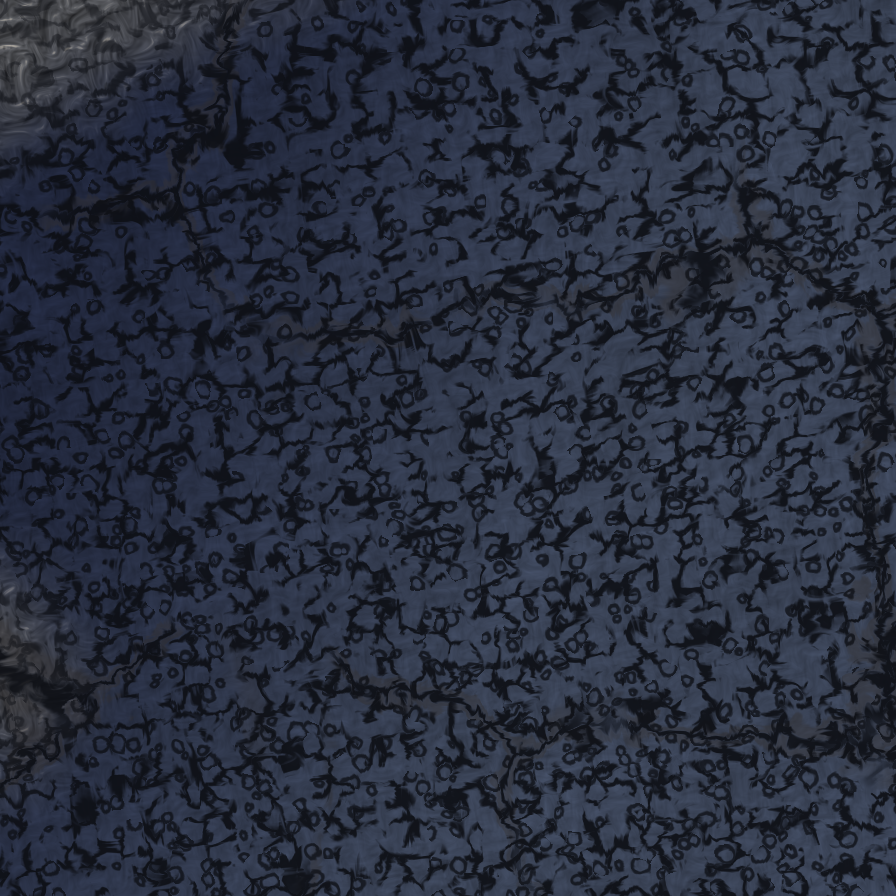
Write a WebGL 1 fragment shader that draws this texture.

```glsl
precision highp float;
// Dark slate-blue weathered plaster with fine squiggles, pits, cracks and two patches of warm light.

uniform vec2 u_resolution;

vec2 hash2(vec2 c) {
  return fract(sin(vec2(dot(c, vec2(127.1, 311.7)), dot(c, vec2(269.5, 183.3)))) * 43758.5);
}

// Cellular noise: distance to nearest point, distance to cell border, cell id
vec3 cells(vec2 p) {
  vec2 base = floor(p);
  float nearest = 8.0, second = 8.0, id = 0.0;
  for (int j = -1; j <= 1; j++) {
    for (int i = -1; i <= 1; i++) {
      vec2 cell = base + vec2(float(i), float(j));
      vec2 rnd = hash2(cell);
      float d = length(cell + rnd - p);
      if (d < nearest) {
        second = nearest;
        nearest = d;
        id = fract(rnd.x * 7.3 + rnd.y * 3.1);
      } else {
        second = min(second, d);
      }
    }
  }
  return vec3(nearest, 0.5 * (second - nearest), id);
}

// Layered sines, each octave turned and bent by itself
float waves(vec2 p) {
  float sum = 0.0, amp = 0.5;
  for (int i = 0; i < 5; i++) {
    p = mat2(0.8, 0.6, -0.6, 0.8) * p * 1.5 + 1.7;
    p += 0.8 * sin(p.yx + vec2(1.0, 2.3));
    sum += amp * sin(p.x) * sin(p.y);
    amp *= 0.65;
  }
  return sum;
}

float stroke(float d, float width) {
  return 1.0 - smoothstep(0.25 * width, width, d);
}

void main() {
  vec2 uv = gl_FragCoord.xy / u_resolution;
  vec2 warp = vec2(waves(uv * 60.0), waves(uv * 60.0 + 40.0));
  float upper = smoothstep(0.3, 0.9, uv.y);

  // Squiggles: broken cell borders, drawn out sideways near the top
  vec2 q = (uv + 0.009 * warp) * vec2(1.0 - 0.35 * upper, 1.0);
  float patchy = waves(uv * 42.0 + 9.0);
  float borders = cells(q * 38.0).y / 38.0;
  float squiggles = stroke(borders, 0.0036 + 0.002 * patchy) * smoothstep(-0.15, 0.2, patchy);

  // Pits: small rings and arcs, denser towards the bottom
  vec3 pit = cells((uv + 0.004 * warp) * 50.0 + 13.0);
  float rings = stroke(abs(pit.x - 0.14 - 0.3 * fract(pit.z * 9.0)) / 50.0, 0.0033);
  rings *= step(0.55 + 0.2 * upper, pit.z);

  // Long cracks with a ragged rim
  vec2 bend = vec2(waves(uv * 9.0), waves(uv * 9.0 + 20.0));
  vec2 crackPos = uv + 0.035 * bend + 0.012 * warp;
  float crackDist = cells(crackPos * 2.6 + 4.2).y / 2.6;
  float crackMask = smoothstep(-0.15, 0.2, waves(uv * 5.0 + 3.0));
  float crack = stroke(crackDist, 0.0055) * crackMask;
  float rim = stroke(abs(crackDist - 0.008), 0.006) * crackMask;

  // Light patches at the upper left corner and the left side
  float corner = 1.0 - smoothstep(0.05, 0.24, 0.5 * uv.x + 1.0 - uv.y + 0.03 * bend.x);
  float side = 1.0 - smoothstep(0.02, 0.17, length((uv - vec2(-0.02, 0.25)) * vec2(1.0, 0.8)) + 0.02 * bend.y);
  float light = max(corner, 0.85 * side);

  // Wall colour, from navy on the left to slate on the right
  float relief = warp.x - waves(uv * 60.0 + vec2(0.16, -0.16));
  float slate = smoothstep(-0.05, 0.8, uv.x + 0.45 * (0.6 - uv.y));
  vec3 color = mix(vec3(0.125, 0.15, 0.235), vec3(0.225, 0.26, 0.335), slate);
  color *= 1.0 + 0.12 * waves(uv * 110.0) + 0.15 * relief + 0.08 * bend.x;

  // Lit plaster with raised grain and warm specks
  vec3 lit = vec3(0.29, 0.295, 0.31) * (1.0 + 0.75 * relief);
  lit += vec3(0.26, 0.23, 0.17) * smoothstep(0.3, 0.8, relief);
  color = mix(color, lit, light);
  color = mix(color, vec3(0.2, 0.185, 0.18), 0.4 * rim);

  // Dark lines on top, fainter in the light
  float ink = max(squiggles, 0.85 * rings) * (1.0 - 0.5 * light);
  ink = max(ink, crack);
  color = mix(color, vec3(0.045, 0.052, 0.072), 0.88 * ink);

  gl_FragColor = vec4(clamp(color, 0.0, 1.0), 1.0);
}
```
